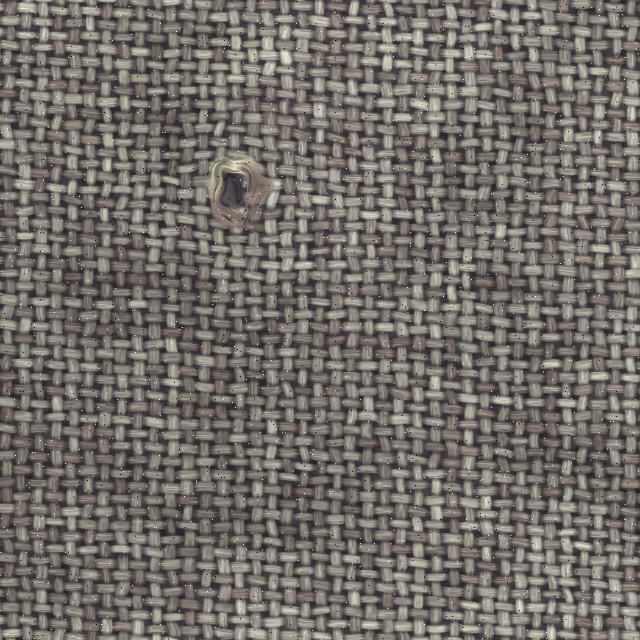
This texture is drawn by a WebGL 1 fragment shader. Its source:

```glsl
precision highp float;
// Coarse plain-weave cloth of mottled grey yarn with a frayed hole and fine specks.
uniform vec2 u_resolution;

const vec2 THREADS = vec2(39.0, 50.0);      // upright threads, level threads
const float UPRIGHT_HALF = 0.30;            // half widths, in thread spacings
const float LEVEL_HALF = 0.33;
const float WOBBLE = 0.30;
const float SLOPE = 0.045;
const vec3 GAP = vec3(0.19, 0.17, 0.195);
const vec3 YARN_DARK = vec3(0.43, 0.395, 0.385);
const vec3 YARN_LIGHT = vec3(0.80, 0.80, 0.735);
const vec3 YARN_BROWN = vec3(0.47, 0.41, 0.385);
const vec3 FRAY_LIGHT = vec3(0.82, 0.79, 0.69);
const vec2 FRAY_CENTER = vec2(0.372, 0.703);
const vec2 FRAY_SIZE = vec2(0.040, 0.050);
const float SPECK_GRID = 230.0;
const float SPECK_SHARE = 0.06;
const float SPECK_RADIUS = 0.0008;
const float PI = 3.14159265;

float hash(vec2 p) {
  vec3 q = fract(p.xyx * vec3(0.1031, 0.1030, 0.0973));
  q += dot(q, q.yzx + 33.33);
  return fract((q.x + q.y) * q.z);
}

float noise(vec2 p) {
  vec2 i = floor(p), f = fract(p);
  f = f * f * (3.0 - 2.0 * f);
  return mix(mix(hash(i), hash(i + vec2(1.0, 0.0)), f.x),
             mix(hash(i + vec2(0.0, 1.0)), hash(i + 1.0), f.x), f.y);
}

// One set of threads: g.x runs along them, g.y across. Returns colour and
// coverage; height tells how far the thread rises at this point.
vec4 thread(vec2 g, float phase, float halfWidth, float seed, float soft, out float height) {
  float id = floor(g.y);
  float parity = mod(id + phase, 2.0);
  float wave = sin(PI * (g.x + parity));
  vec2 floatId = vec2(floor((g.x + 0.5 + parity) * 0.5), id + seed);

  // Uneven centre line and thickness
  float across = g.y - id - 0.5;
  across += WOBBLE * (noise(vec2(g.x * 0.8, id * 7.3 + seed)) - 0.5);
  float width = halfWidth * (0.8 + 0.4 * hash(floatId + 5.0)) + 0.03 * wave;
  float edge = across / width;
  height = wave + 0.35 * (1.0 - edge * edge);

  // Tone varies by patch, by raised float and by fibre
  float patchTone = noise(vec2(g.x * 0.17, id * 3.7 + seed));
  float fibre = noise(vec2(g.x * 1.6 + seed, across * 11.0 + id * 17.0));
  float tone = 0.4 * hash(floatId) + 0.5 * patchTone + 0.6 * fibre - 0.27;
  vec3 color = mix(YARN_DARK, YARN_LIGHT, clamp(tone, 0.0, 1.1));
  float brown = smoothstep(0.55, 0.95, 0.5 * hash(floatId + 31.0) + 0.6 * (1.0 - patchTone));
  color = mix(color, YARN_BROWN * (0.8 + 0.45 * fibre), 0.6 * brown);

  // Rounded profile, dark where the thread dives under
  float light = mix(0.58, 1.02, smoothstep(-0.6, 0.6, wave));
  light *= 1.0 - 0.32 * min(edge * edge, 1.0);
  float cover = 1.0 - smoothstep(width - soft, width + soft, abs(across));
  return vec4(color * light, cover);
}

vec3 weave(vec2 uv, float px) {
  vec2 g = uv * THREADS;
  vec2 soft = max(vec2(0.08), 0.6 * px * THREADS);
  float levelHeight, uprightHeight;
  vec4 level = thread(g, 0.0, LEVEL_HALF, 11.0, soft.y, levelHeight);
  vec4 upright = thread(g.yx, 1.0, UPRIGHT_HALF, 83.0, soft.x, uprightHeight);
  vec3 gap = GAP * (0.85 + 0.6 * noise(g * 2.5));
  vec3 levelTop = mix(mix(gap, upright.rgb, upright.a), level.rgb, level.a);
  vec3 uprightTop = mix(mix(gap, level.rgb, level.a), upright.rgb, upright.a);
  float over = smoothstep(-0.2, 0.2, levelHeight - uprightHeight + 0.25);
  return mix(uprightTop, levelTop, over);
}

// Torn hole with a ring of loose fibres, pale at the upper left
vec3 fray(vec3 color, vec2 uv) {
  vec2 d = (uv - FRAY_CENTER) / FRAY_SIZE;
  d += 0.55 * (vec2(noise(uv * 38.0), noise(uv * 38.0 + 40.0)) - 0.5);
  float r = length(d);
  vec2 dir = d / max(r, 0.001);
  float strand = noise(vec2(r * 15.0 + dir.x * 1.5, dir.x * 2.0 + dir.y * 1.3 + 9.0));
  float pale = smoothstep(-0.2, 0.95, dot(dir, normalize(vec2(-0.4, 1.0))));
  vec3 ringColor = mix(YARN_BROWN * 1.15, FRAY_LIGHT, pale) * (0.5 + 0.7 * strand);
  float ring = smoothstep(0.5, 0.2, abs(r - 0.8)) * smoothstep(0.1, 0.5, strand + 0.4 * pale);
  float hole = 1.0 - smoothstep(0.3, 0.6, length(d - vec2(-0.2, 0.12)));
  color = mix(color, ringColor, 0.9 * ring);
  return mix(color, GAP * (0.7 + 1.0 * strand), 0.92 * hole);
}

// Scattered black and white dots
vec3 specks(vec3 color, vec2 uv, float px) {
  vec2 cell = floor(uv * SPECK_GRID);
  vec2 center = cell + 0.3 + 0.4 * vec2(hash(cell + 3.0), hash(cell + 57.0));
  float dist = length(uv - center / SPECK_GRID);
  float speck = 1.0 - smoothstep(SPECK_RADIUS - 0.5 * px, SPECK_RADIUS + 0.5 * px, dist);
  float shade = step(0.5, hash(cell + 91.0));
  return mix(color, vec3(shade), speck * step(hash(cell), SPECK_SHARE));
}

void main() {
  vec2 uv = gl_FragCoord.xy / u_resolution;
  float px = 1.0 / min(u_resolution.x, u_resolution.y);

  // Slope, slow drift and a pull around the hole
  vec2 drift = vec2(noise(uv * 5.0), noise(uv * 5.0 + 20.0)) - 0.5;
  vec2 pull = uv - FRAY_CENTER;
  vec2 cloth = uv + vec2(0.0, SLOPE * uv.x) + 0.011 * drift;
  cloth -= 0.2 * pull * exp(-dot(pull, pull) / 0.004);

  // Broad light and dark areas
  float broad = 0.6 * noise(uv * 4.0 + 7.0) + 0.4 * noise(uv * 11.0 + 3.0);
  vec3 color = weave(cloth, px) * (0.87 + 0.3 * broad);
  color = fray(color, uv);
  gl_FragColor = vec4(specks(color, uv, px), 1.0);
}
```
